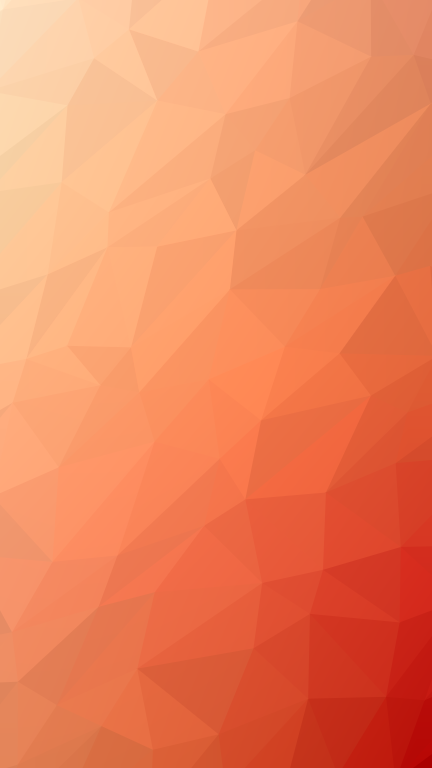
This background is drawn by a WebGL 2 fragment shader. Its source:

```glsl
#version 300 es
precision highp float;
// Low-poly background: triangular facets from pale cream to deep red.

#define CELL 0.094     // lattice spacing, in canvas heights
#define LEAN 0.20      // stretch of the lattice toward the upper right
#define JITTER 0.74    // vertex scatter, in cells
#define FLATNESS 0.72  // 0 = smooth gradient, 1 = one colour per facet
#define TINT 0.065     // brightness variation between facets
#define SEED 7.0

uniform vec2 u_resolution;
out vec4 outColor;

float hash(vec2 p) {
    return fract(sin(dot(p + SEED, vec2(127.1, 311.7))) * 43758.5453);
}

float cross2(vec2 a, vec2 b) {
    return a.x * b.y - a.y * b.x;
}

// Quadratic colour ramp through left, middle and right stops
vec3 ramp(vec3 left, vec3 middle, vec3 right, float x) {
    return left * (1.0 - x) * (1.0 - 2.0 * x)
         + middle * 4.0 * x * (1.0 - x)
         + right * x * (2.0 * x - 1.0);
}

// Five horizontal ramps blended from top to bottom
vec3 gradient(vec2 uv) {
    uv = clamp(uv, 0.0, 1.0);
    float x = uv.x;
    float t = (1.0 - uv.y) * 4.0;
    vec3 cream  = ramp(vec3(0.996, 0.895, 0.775), vec3(0.99, 0.72, 0.55), vec3(0.88, 0.53, 0.40), x);
    vec3 peach  = ramp(vec3(0.996, 0.84, 0.65), vec3(0.99, 0.655, 0.46), vec3(0.87, 0.48, 0.30), x);
    vec3 orange = ramp(vec3(0.996, 0.71, 0.52), vec3(0.99, 0.55, 0.35), vec3(0.87, 0.355, 0.20), x);
    vec3 coral  = ramp(vec3(0.945, 0.575, 0.42), vec3(0.93, 0.395, 0.26), vec3(0.82, 0.16, 0.11), x);
    vec3 red    = ramp(vec3(0.88, 0.51, 0.34), vec3(0.83, 0.32, 0.175), vec3(0.68, 0.0, 0.0), x);
    vec3 color = mix(cream, peach, clamp(t, 0.0, 1.0));
    color = mix(color, orange, clamp(t - 1.0, 0.0, 1.0));
    color = mix(color, coral, clamp(t - 2.0, 0.0, 1.0));
    return mix(color, red, clamp(t - 3.0, 0.0, 1.0));
}

// Scattered lattice vertex in canvas units
vec2 vertex(vec2 id, mat2 lattice) {
    vec2 scatter = vec2(hash(id), hash(id + 41.3)) - 0.5;
    return lattice * (id + JITTER * scatter);
}

// Inside distance to the line a-b of a counterclockwise shape
float edge(vec2 p, vec2 a, vec2 b) {
    return cross2(b - a, p - a) / max(length(b - a), 1e-5);
}

// Facet colour weighted by its antialiased coverage
vec4 facet(vec2 p, vec2 a, vec2 b, vec2 c, vec2 canvas) {
    float inside = min(edge(p, a, b), min(edge(p, b, c), edge(p, c, a)));
    float coverage = clamp(0.5 + inside * u_resolution.y, 0.0, 1.0);
    vec2 center = (a + b + c) / 3.0;
    vec3 color = gradient(mix(p, center, FLATNESS) / canvas);
    color *= 1.0 + TINT * (hash(floor(center * 500.0)) - 0.5);
    return vec4(color, 1.0) * coverage;
}

void main() {
    vec2 p = gl_FragCoord.xy / u_resolution.y;
    vec2 canvas = vec2(u_resolution.x / u_resolution.y, 1.0);
    mat2 lattice = CELL * mat2(1.0, LEAN, LEAN, 1.0);
    vec2 home = floor(inverse(lattice) * p);
    vec4 total = vec4(0.0);

    for (int j = -1; j <= 1; j++) {
        for (int i = -1; i <= 1; i++) {
            vec2 id = home + vec2(i, j);
            vec2 a = vertex(id, lattice);
            vec2 b = vertex(id + vec2(1.0, 0.0), lattice);
            vec2 c = vertex(id + vec2(1.0, 1.0), lattice);
            vec2 d = vertex(id + vec2(0.0, 1.0), lattice);

            // Split along the diagonal that leaves the fuller triangles
            float splitAC = min(cross2(b - a, c - a), cross2(c - a, d - a));
            float splitBD = min(cross2(b - a, d - a), cross2(c - b, d - b));
            if (splitAC > splitBD) {
                total += facet(p, a, b, c, canvas) + facet(p, a, c, d, canvas);
            } else {
                total += facet(p, a, b, d, canvas) + facet(p, b, c, d, canvas);
            }
        }
    }
    outColor = vec4(clamp(total.rgb / max(total.a, 1e-4), 0.0, 1.0), 1.0);
}
```
